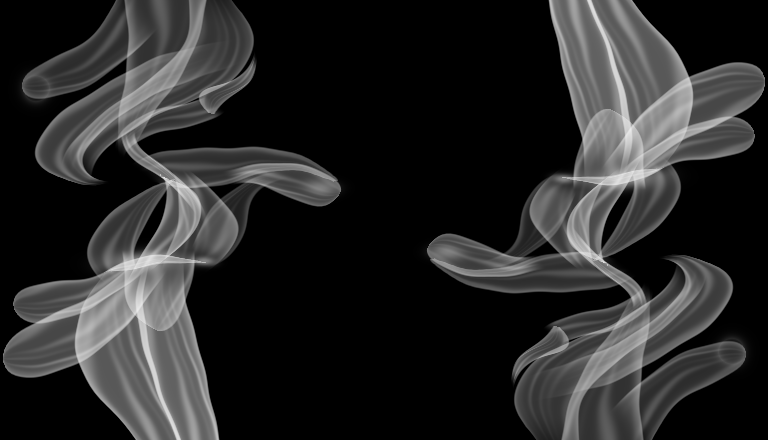
Reproduce this background procedurally as a WebGL 1 fragment shader.

```glsl
precision highp float;
// Two plumes of pale smoke on black, the right one the left turned half a turn.
// Each plume is a sum of translucent sheets ruled between two cubic curves,
// with bright rims, fine strands across them and a few soft glows.
uniform vec2 u_resolution;

const vec2 CENTRE = vec2(3.84, 2.21);  // middle of the canvas in design units, y down
const float HEIGHT = 4.42;             // canvas height in design units
const float EDGE_SOFTNESS = 0.022;
const float RIM_WIDTH = 0.035;
const float RIM_GAIN = 1.6;
const float STRAND_COUNT = 17.0;
const float STRAND_GAIN = 1.0;
const float EXPOSURE = 1.1;
const vec3 SMOKE_COLOUR = vec3(0.97);
const int RULES = 24;

vec2 cubic(vec4 start, vec4 end, float t) {
  float s = 1.0 - t;
  return s * s * (s * start.xy + 3.0 * t * start.zw)
       + t * t * (3.0 * s * end.xy + t * end.zw);
}

// Signed side of p against the rule joining both curves at t
float ruleSide(vec2 p, vec4 a, vec4 b, vec4 c, vec4 d, float t) {
  vec2 from = cubic(a, b, t);
  vec2 along = cubic(c, d, t) - from;
  vec2 q = p - from;
  return along.x * q.y - along.y * q.x;
}

// Smoke density at a place on one rule
float veil(vec2 p, vec2 from, vec2 to, float t) {
  vec2 along = to - from;
  float u = dot(p - from, along) / (dot(along, along) + 0.00001);
  float inset = min(u, 1.0 - u) * length(along);
  float cover = smoothstep(0.0, EDGE_SOFTNESS, inset) * smoothstep(0.0, 0.15, t);
  float wave = STRAND_COUNT * u + 2.0 * sin(4.0 * t + 5.0 * u);
  float strand = pow(0.5 + 0.25 * (sin(wave) + sin(1.7 * wave + 6.0 * t)), 3.0);
  float rim = exp(-max(inset, 0.0) / RIM_WIDTH);
  return cover * (0.8 + STRAND_GAIN * strand * (1.0 - t * t) + RIM_GAIN * rim);
}

// Sheet between curve (a, b) and curve (c, d); folds overlap and add up
float sheet(vec2 p, float fill, vec4 a, vec4 b, vec4 c, vec4 d) {
  float density = 0.0;
  float openEnd = step(0.09, distance(b.zw, d.zw));
  float before = ruleSide(p, a, b, c, d, 0.0);
  for (int i = 1; i <= RULES; i++) {
    float t = float(i) / float(RULES);
    float after = ruleSide(p, a, b, c, d, t);
    if ((before < 0.0) != (after < 0.0)) {
      float hit = t - after / (after - before) / float(RULES);
      float fade = 1.0 - openEnd * smoothstep(0.75, 1.0, hit);
      density += fade * veil(p, cubic(a, b, hit), cubic(c, d, hit), hit);
    }
    before = after;
  }
  return fill * density;
}

float glow(vec2 p, vec2 centre, vec2 size) {
  vec2 q = (p - centre) / size;
  return exp(-dot(q, q));
}

// Open mouth of a rolled sheet
float mouth(vec2 p, vec2 centre, float radius) {
  return exp(-abs(length(p - centre) - radius) / RIM_WIDTH);
}

// Trunk, rolled lobes and pale fringe
float lowerSmoke(vec2 p) {
  float d = sheet(p, 0.56, vec4(1.9, 5, 1.75, 4), vec4(1.1, 3.5, 1.45, 2.6), vec4(2.2, 5, 2.3, 3.9), vec4(1.8, 3.5, 1.85, 2.55));
  d += sheet(p, 0.5, vec4(1.5, 4.75, 1.25, 3.9), vec4(0.1, 3.75, 1.15, 2.6), vec4(2, 5, 1.75, 4), vec4(1.2, 3.5, 1.55, 2.5));
  d += sheet(p, 0.38, vec4(1.35, 2.6, 0.8, 3.2), vec4(0, 3.2, 0, 3.6), vec4(1.7, 2.7, 1.1, 3.7), vec4(0.02, 4.1, 0, 3.6));
  d += sheet(p, 0.34, vec4(1.3, 2.55, 0.9, 2.95), vec4(0.12, 2.7, 0.12, 3.1), vec4(1.5, 2.7, 1, 3.1), vec4(0.2, 3.5, 0.12, 3.1));
  d += sheet(p, 0.4, vec4(1, 2.75, 1.2, 2.6), vec4(1.5, 2.5, 2.12, 2.64), vec4(1.05, 2.72, 1.3, 2.75), vec4(1.75, 2.62, 2.12, 2.64));
  return d + sheet(p, 0.3, vec4(1.2, 2.5, 1.3, 2.8), vec4(1.1, 3.1, 1.55, 3.35), vec4(1.95, 2.5, 2, 2.85), vec4(1.75, 3.4, 1.55, 3.35));
}

// Twisted ribbon, side loops and the arm with its hook
float middleSmoke(vec2 p) {
  float d = sheet(p, 0.4, vec4(1.25, 2.85, 1.5, 2.35), vec4(1.75, 2.1, 1.6, 1.75), vec4(1.5, 2.75, 2.1, 2.3), vec4(2.2, 1.85, 1.6, 1.8));
  d += sheet(p, 0.4, vec4(1.18, 1.3, 1.25, 1.75), vec4(1.75, 1.75, 1.95, 2.2), vec4(1.35, 1.3, 1.3, 1.6), vec4(2, 1.75, 2.05, 2.2));
  d += sheet(p, 0.26, vec4(1.05, 2.85, 0.55, 2.4), vec4(1.1, 2, 1.75, 1.8), vec4(1.4, 2.75, 1.2, 2.4), vec4(1.6, 2.1, 1.7, 1.85));
  d += sheet(p, 0.28, vec4(1.9, 1.7, 2.2, 2), vec4(2.7, 2.25, 2.05, 2.75), vec4(1.7, 1.7, 1.85, 2.1), vec4(1.7, 2.4, 1.6, 2.75));
  d += sheet(p, 0.15, vec4(2.05, 2.7, 2.75, 2.45), vec4(2.15, 1.9, 2.95, 1.8), vec4(1.9, 2.5, 2, 2.1), vec4(2.2, 1.8, 2.9, 1.7));
  d += sheet(p, 0.22, vec4(1.3, 1.65, 1.9, 1.35), vec4(3.2, 1.4, 3.42, 1.85), vec4(1.5, 1.85, 2.3, 2.05), vec4(2.6, 1.5, 3.42, 1.85));
  return d + sheet(p, 0.3, vec4(2.2, 1.7, 2.95, 1.55), vec4(3.45, 1.7, 3.41, 1.92), vec4(2.3, 1.85, 2.7, 1.75), vec4(3.1, 2.35, 3.41, 1.92));
}

// Wide crescent, winding band, curl, top strands and rolled side sheet
float upperSmoke(vec2 p) {
  float d = sheet(p, 0.31, vec4(1.1, 1.85, -0.35, 1.9), vec4(0.4, 0.75, 2.4, 0.35), vec4(1.1, 1.82, 0.6, 1.75), vec4(0.7, 1.15, 2.5, 0.6));
  d += sheet(p, 0.27, vec4(0.6, 1.7, 0.8, 0.7), vec4(2.7, 0.9, 1.5, -0.7), vec4(0.9, 1.85, 0.9, 0.9), vec4(4, 1, 1.7, -0.5));
  d += sheet(p, 0.32, vec4(2.55, 0.5, 2.5, 0.95), vec4(1.6, 0.75, 2.12, 1.18), vec4(2.58, 0.6, 2.5, 1), vec4(2.3, 0.8, 2.12, 1.18));
  d += sheet(p, 0.23, vec4(2.25, 1.1, 2, 1.35), vec4(1.3, 1.3, 1.25, 1.6), vec4(2.05, 0.95, 1.8, 1.1), vec4(1.1, 1.1, 1.15, 1.5));
  d += sheet(p, 0.25, vec4(1, -0.5, 1.6, 0.5), vec4(1, 0.8, 1.2, 1.6), vec4(2, -0.5, 2.3, 0.6), vec4(1.5, 0.9, 1.32, 1.6));
  d += sheet(p, 0.22, vec4(1.2, -0.3, 1.15, 0.6), vec4(0.18, 0.55, 0.18, 0.88), vec4(1.6, 0.3, 1, 0.9), vec4(0.2, 1.2, 0.18, 0.88));
  return d + 0.15 * mouth(p, vec2(0.33, 0.9), 0.13);
}

void main() {
  // Fold the right half onto the left by a half turn
  vec2 c = (gl_FragCoord.xy - 0.5 * u_resolution) / u_resolution.y;
  if (c.x > 0.0) c = -c;
  vec2 p = CENTRE + HEIGHT * vec2(c.x, -c.y);

  // Gentle drift of the air
  p += 0.015 * sin(5.0 * p.yx) + 0.006 * sin(13.0 * p.yx);

  float density = lowerSmoke(p) + middleSmoke(p) + upperSmoke(p);
  density += 0.5 * glow(p, vec2(1.4, 2.64), vec2(0.3, 0.1));
  density += 0.6 * glow(p, vec2(2.04, 2.62), vec2(0.1, 0.04));
  density += 0.4 * glow(p, vec2(3.2, 1.88), vec2(0.15, 0.07));
  gl_FragColor = vec4(SMOKE_COLOUR * (1.0 - exp(-EXPOSURE * density)), 1.0);
}
```
